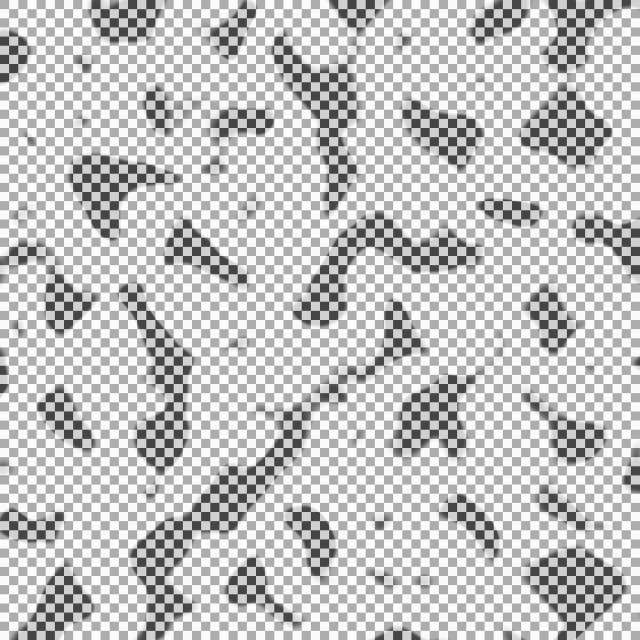
This texture is drawn by a WebGL 2 fragment shader. Its source:

```glsl
#version 300 es
precision highp float;
// Fine grey checkerboard darkened by soft-edged, warped noise blots.

uniform vec2 u_resolution;
out vec4 fragColor;

// Unit gradient with a pseudo-random direction for a lattice point
vec2 latticeGradient(vec2 cell) {
    uvec2 q = uvec2(ivec2(cell) + 4096);
    uint h = q.x * 1597334673u ^ q.y * 3812015801u;
    h = (h ^ (h >> 15)) * 2246822519u;
    h ^= h >> 13;
    float angle = float(h & 65535u) / 65536.0 * 6.28319;
    return vec2(cos(angle), sin(angle));
}

float gradientNoise(vec2 p) {
    vec2 cell = floor(p);
    vec2 f = p - cell;
    vec2 u = f * f * f * (f * (f * 6.0 - 15.0) + 10.0);
    vec2 e = vec2(1.0, 0.0);
    float a = dot(latticeGradient(cell), f);
    float b = dot(latticeGradient(cell + e.xy), f - e.xy);
    float c = dot(latticeGradient(cell + e.yx), f - e.yx);
    float d = dot(latticeGradient(cell + e.xx), f - e.xx);
    return mix(mix(a, b, u.x), mix(c, d, u.x), u.y);
}

// Checkerboard of unit squares, 0 or 1, with edges one pixel wide
float checker(vec2 p, float pixel) {
    vec2 triangle = abs(fract(p * 0.5 + 0.25) * 2.0 - 1.0) - 0.5;
    vec2 wave = clamp(triangle / pixel, -0.5, 0.5) * 2.0;
    return 0.5 + 0.5 * wave.x * wave.y;
}

// Soft coverage of the blots: thresholded noise, bent by slower noise
float blots(vec2 uv) {
    vec2 p = uv * 11.0 + 3.7;
    vec2 bend = vec2(gradientNoise(p * 0.8 + 31.4), gradientNoise(p * 0.8 + 75.2));
    return smoothstep(0.11, 0.22, gradientNoise(p + bend * 0.6));
}

void main() {
    float size = min(u_resolution.x, u_resolution.y);
    vec2 uv = gl_FragCoord.xy / size;

    float square = checker(uv * 70.0, 70.0 / size);
    float paper = mix(0.68, 0.985, square);
    float shaded = mix(0.27, 0.82, square);

    fragColor = vec4(vec3(mix(paper, shaded, blots(uv))), 1.0);
}
```
